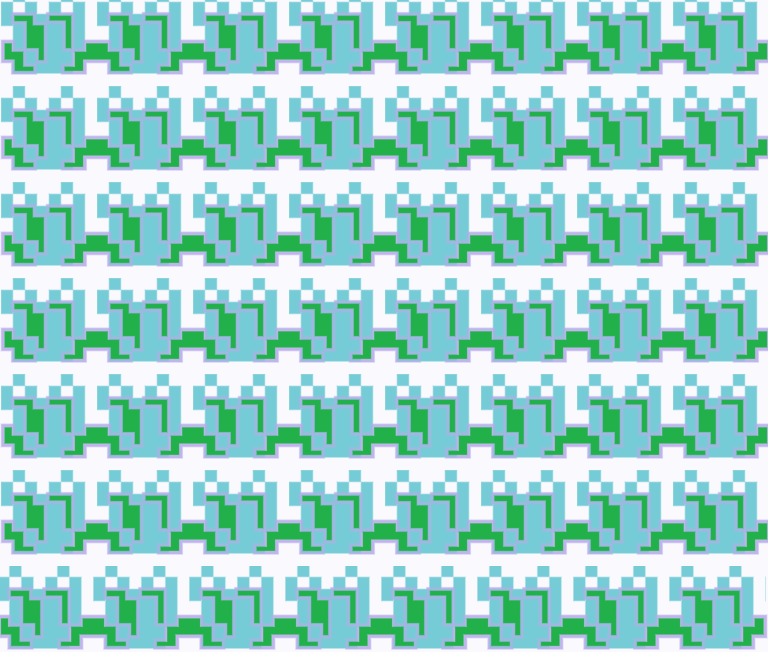
This pattern is drawn by a Shadertoy shader. Its source:

```glsl
// Rows of blocky tulip heads joined by green stems on a pale ground.
// Each repeat is an 8 x 8 grid of cells; box distances give the blue petals
// and the green leaves, whose edge is traced with a soft lavender line.

// Square-cornered distance to the box from corner a to corner b.
float box(vec2 p, vec2 a, vec2 b) {
    vec2 d = abs(p - 0.5 * (a + b)) - 0.5 * (b - a);
    return max(d.x, d.y);
}

// Distance to the blue flower head.
float petals(vec2 q) {
    float d = box(q, vec2(1.0, 2.0), vec2(6.0, 6.96));
    d = min(d, box(q, vec2(6.0, 1.0), vec2(7.0, 5.2)));
    d = min(d, box(q, vec2(0.0, 1.0), vec2(1.0, 3.0)));
    // Checkered crown: two cells on each of the top two rows.
    for (int i = 0; i < 2; i++) {
        float k = float(i);
        vec2 upper = vec2(1.0 + 4.0 * k, 0.0);
        vec2 lower = vec2(2.0 + 2.0 * k, 1.0);
        d = min(d, box(q, upper, upper + 1.0));
        d = min(d, box(q, lower, lower + vec2(1.0, 1.1)));
    }
    return d;
}

// Distance to the two green marks inside the head.
float leaves(vec2 q) {
    float left = box(q, vec2(0.97, 2.0), vec2(2.8, 2.75));
    left = min(left, box(q, vec2(2.0, 2.0), vec2(2.8, 5.0)));
    left = min(left, box(q, vec2(2.0, 2.8), vec2(3.72, 5.0)));
    left = min(left, box(q, vec2(3.0, 2.8), vec2(3.72, 6.0)));
    float right = box(q, vec2(3.9, 2.0), vec2(6.0, 2.7));
    right = min(right, box(q, vec2(5.25, 2.0), vec2(6.0, 5.0)));
    return min(left, right);
}

// Distance to the stepped arch that links neighbours, mirrored at the seam.
float stem(vec2 q) {
    vec2 m = vec2(min(q.x, 8.0 - q.x), q.y);
    float d = box(m, vec2(-1.05, 4.3), vec2(1.05, 5.95));
    d = min(d, box(m, vec2(-2.0, 5.0), vec2(2.0, 5.95)));
    d = min(d, box(m, vec2(1.0, 5.0), vec2(2.0, 6.9)));
    return min(d, box(m, vec2(1.0, 6.25), vec2(2.85, 6.9)));
}

void mainImage(out vec4 fragColor, in vec2 fragCoord) {
    // Cell units, y down, 64 cells across the canvas.
    float cell = 64.0 / iResolution.x;
    vec2 p = vec2(fragCoord.x, iResolution.y - fragCoord.y) * cell;
    p += vec2(-0.08, 0.84);

    // The lowest row sits slightly to the left.
    p += step(48.0, p.y) * vec2(0.3, 0.08);
    vec2 q = mod(p, 8.0);

    // Both layers stop at the ends of the strip.
    float blueDist = max(petals(q), p.x - 64.0);
    float greenDist = min(leaves(q), stem(q));
    greenDist = max(greenDist, max(0.15 - p.x, p.x - 64.0));

    // Soft masks for fill and outline.
    float soft = max(0.09, 0.6 * cell);
    float blue = 1.0 - smoothstep(-soft, soft, blueDist);
    float green = 1.0 - smoothstep(-soft, soft, greenDist + 0.1);
    float line = 1.0 - smoothstep(0.14 - soft, 0.14 + soft, abs(greenDist));

    vec3 color = mix(vec3(0.98, 0.975, 0.995), vec3(0.46, 0.80, 0.84), blue);
    color = mix(color, vec3(0.13, 0.69, 0.29), green);
    vec3 outline = mix(vec3(0.75, 0.71, 0.93), vec3(0.62, 0.72, 0.88), blue);
    color = mix(color, outline, line);
    fragColor = vec4(color, 1.0);
}
```
